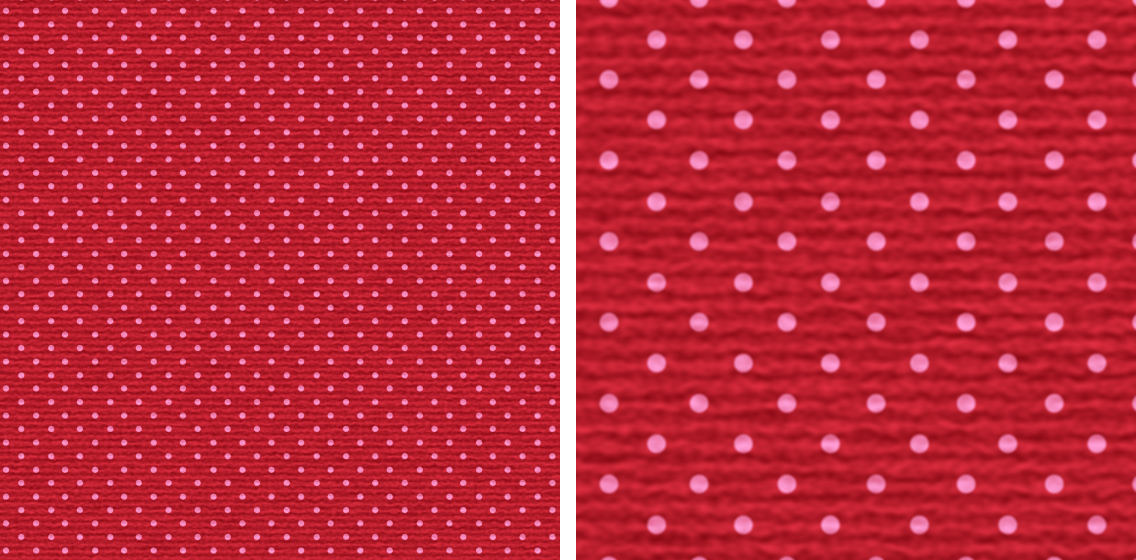
Left, the full canvas; right, a detail of the centre.
Write a three.js fragment shader that draws this pattern.

```glsl
#define DOT_PITCH vec2(0.02635, 0.02409)
#define DOT_ORIGIN vec2(0.0115, 0.0169)
#define DOT_RADIUS 0.0055
#define DOT_JITTER vec2(0.0022, 0.0008)
#define EDGE_SOFTNESS 0.0013
#define RIB_COUNT 83.0
#define RIB_DEPTH 0.29
#define GRAIN_DEPTH 0.42
#define RED_DARK vec3(0.58, 0.055, 0.10)
#define RED_LIGHT vec3(0.85, 0.17, 0.24)
#define PINK_DARK vec3(0.89, 0.40, 0.56)
#define PINK_LIGHT vec3(1.0, 0.62, 0.84)

varying vec2 vUv;

const float TAU = 6.28318;

vec2 hash2(vec2 p) {
  vec3 q = fract(p.xyx * vec3(0.1031, 0.1030, 0.0973));
  q += dot(q, q.yzx + 33.33);
  return fract((q.xx + q.yz) * q.zy);
}

float cornerGradient(vec2 cell, vec2 offset) {
  float angle = TAU * hash2(cell).x;
  return dot(vec2(cos(angle), sin(angle)), offset);
}

// Gradient noise, roughly -0.7 to 0.7
float gradientNoise(vec2 p) {
  vec2 cell = floor(p);
  vec2 f = p - cell;
  vec2 w = f * f * f * (f * (f * 6.0 - 15.0) + 10.0);
  vec2 e = vec2(1.0, 0.0);
  float low = mix(cornerGradient(cell, f), cornerGradient(cell + e.xy, f - e.xy), w.x);
  float high = mix(cornerGradient(cell + e.yx, f - e.yx), cornerGradient(cell + e.xx, f - e.xx), w.x);
  return mix(low, high, w.y);
}

// Paper tone: uneven horizontal ribs plus fibre grain
float ribbedTone(vec2 uv) {
  float wobble = 0.32 * gradientNoise(uv * vec2(75.0, 100.0) + 7.3);
  float strength = 1.0 + 0.9 * gradientNoise(uv * vec2(28.0, RIB_COUNT) + 41.7);
  float rib = sin(TAU * (uv.y * RIB_COUNT + wobble));
  float grain = gradientNoise(uv * vec2(150.0, 230.0) + 93.1);
  float mottle = gradientNoise(uv * vec2(9.0, 38.0) + 17.9);
  return 0.5 + RIB_DEPTH * strength * rib + GRAIN_DEPTH * grain + 0.12 * mottle;
}

// Staggered dots, with each column and row slightly off the grid
float dotMask(vec2 uv) {
  vec2 p = (uv - DOT_ORIGIN) / DOT_PITCH;
  float row = floor(p.y + 0.5);
  float stagger = mod(row, 2.0);
  float column = 2.0 * floor((p.x - stagger) * 0.5 + 0.5) + stagger;
  vec2 jitter = vec2(hash2(vec2(column + 5.0, 3.0)).x, hash2(vec2(row + 9.0, 11.0)).y) - 0.5;
  vec2 center = DOT_ORIGIN + vec2(column, row) * DOT_PITCH + jitter * DOT_JITTER;
  float d = length(uv - center) - DOT_RADIUS;
  return 1.0 - smoothstep(-EDGE_SOFTNESS, EDGE_SOFTNESS, d);
}

void main() {
  float tone = ribbedTone(vUv);
  vec3 paper = mix(RED_DARK, RED_LIGHT, clamp(tone, -0.1, 1.1));
  vec3 ink = mix(PINK_DARK, PINK_LIGHT, clamp(tone, 0.0, 1.0));
  gl_FragColor = vec4(mix(paper, ink, dotMask(vUv)), 1.0);
}
```
